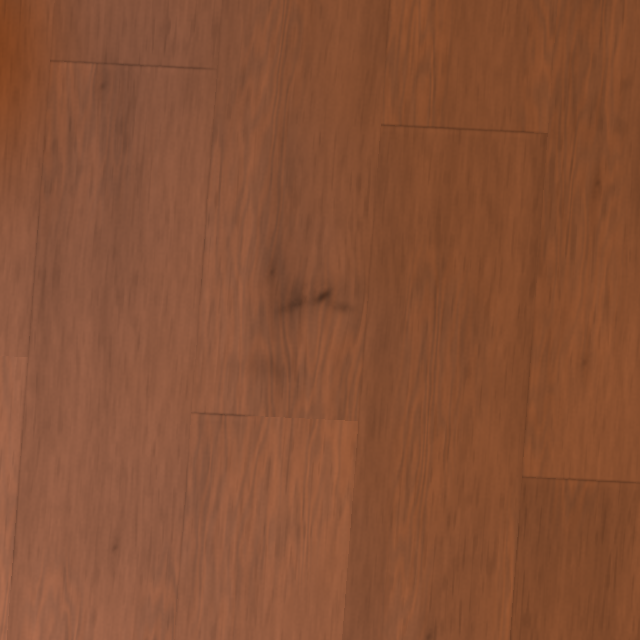
This texture is drawn by a Shadertoy shader. Its source:

```glsl
// Reddish brown oak floor planks with soft grain, knots and faint seams
#define LEAN 0.075
#define PLANK_WIDTH 0.262
#define PLANK_SHIFT 0.048
#define SEAM_WIDTH 0.0013
#define SEAM_DARK 0.085
#define FINE_GRAIN 0.12
#define BROAD_GRAIN 0.24
#define FIGURE 0.034
#define KNOT_COUNT 6
#define ROSY vec3(0.550, 0.350, 0.257)
#define BROWN vec3(0.492, 0.287, 0.170)
#define RUST vec3(0.490, 0.250, 0.110)

float hash(vec2 p) {
    vec3 q = fract(vec3(p.xyx) * 0.1031);
    q += dot(q, q.yzx + 33.33);
    return fract((q.x + q.y) * q.z);
}

float noise(vec2 p) {
    vec2 cell = floor(p), f = fract(p);
    f = f * f * (3.0 - 2.0 * f);
    float low = mix(hash(cell), hash(cell + vec2(1, 0)), f.x);
    float high = mix(hash(cell + vec2(0, 1)), hash(cell + vec2(1, 1)), f.x);
    return mix(low, high, f.y);
}

float fbm(vec2 p) {
    float sum = 0.0, gain = 0.5;
    for (int i = 0; i < 4; i++) {
        sum += gain * noise(p);
        p = p * 2.03 + 17.3;
        gain *= 0.5;
    }
    return sum / 0.9375;
}

// Soft elliptical spot, long along its tilted x axis
float spot(vec2 d, vec2 size, float tilt) {
    float c = cos(tilt), s = sin(tilt);
    d = vec2(c * d.x + s * d.y, c * d.y - s * d.x) / size;
    return exp(-dot(d, d));
}

// Fine line with smooth edges
float line(float d, float width) {
    float soft = width + 0.5 / iResolution.y;
    return exp(-d * d / (soft * soft));
}

void mainImage(out vec4 fragColor, in vec2 fragCoord) {
    vec2 uv = fragCoord / iResolution.y;

    // Plank coordinates: across and along the boards
    float across = uv.x - LEAN * (uv.y - 0.5) - PLANK_SHIFT;
    float column = floor(across / PLANK_WIDTH);
    float inside = across - column * PLANK_WIDTH;
    float along = uv.y + 0.05 * inside - fract(0.905 + 0.45 * column);
    float board = hash(vec2(column + 11.0, floor(along) + 5.0));

    // Knots: darken the wood and push the grain aside
    vec2 d = uv - vec2(0.5, 0.537);
    float rough = 0.2 + 1.6 * fbm(uv * vec2(75.0, 55.0));
    float stain = 0.15 * rough * spot(d + vec2(0.012, -0.002), vec2(0.055, 0.025), 0.25);
    stain += 0.14 * rough * spot(d + vec2(0.045, 0.016), vec2(0.022, 0.007), 0.4);
    stain += 0.15 * rough * spot(d - vec2(0.038, -0.018), vec2(0.018, 0.008), -0.2);
    stain += 0.08 * spot(d + vec2(0.09, 0.11), vec2(0.06, 0.018), 0.0);
    float core = 0.38 * spot(d - vec2(0.005, 0.0), vec2(0.013, 0.006), 0.65);
    vec2 bend = 0.7 * d * exp(-dot(d, d) * 130.0);
    for (int i = 0; i < KNOT_COUNT; i++) {
        float id = float(i);
        vec2 place = fract(vec2(0.16, 0.865) + id * vec2(0.7549, 0.5698));
        float size = mix(0.003, 0.007, hash(vec2(id, 7.0)));
        d = uv - place;
        stain += 0.10 * rough * spot(d, size * vec2(7.0, 2.0), 1.45);
        core += 0.13 * spot(d, size * vec2(1.1, 0.7), 1.2);
        bend += 0.4 * d * exp(-dot(d, d) * 900.0);
    }

    // Grain: broad bands, faint cathedral rings, fibres and short pores
    vec2 wood = vec2(across, along) - 0.4 * bend + board * vec2(3.7, 9.1);
    wood.x += 0.007 * (noise(wood * vec2(6.0, 5.0)) - 0.5);
    float broad = fbm(wood * vec2(17.0, 1.6)) - 0.5;
    float ragged = noise(wood * vec2(150.0, 30.0));
    float field = fbm(wood * vec2(9.0, 1.1) + 4.0);
    float rings = sin(125.0 * field + 2.6 * ragged);
    float ringMask = smoothstep(0.5, 0.8, noise(wood * vec2(10.0, 2.6) + 31.0));
    float fibre = 0.5 * noise(wood * vec2(130.0, 15.0)) + 0.5 * noise(wood * vec2(245.0, 42.0)) - 0.5;
    float pores = smoothstep(0.6, 0.95, noise(wood * vec2(210.0, 30.0) + 50.0));
    float poreMask = 0.3 + 0.9 * noise(wood * vec2(14.0, 3.0) + 70.0);
    float speck = noise(uv * 250.0) - 0.5;
    float mottle = fbm(uv * 4.5 + 8.0) - 0.5;

    // Room light: rosy on the left, browner right, rust in the top left corner
    float side = smoothstep(0.1, 0.85, uv.x + 0.12 * (uv.y - 0.5) + 0.25 * mottle);
    vec3 color = mix(ROSY, BROWN, side);
    color = mix(color, RUST, 0.9 * spot(uv - vec2(-0.02, 0.93), vec2(0.11, 0.2), 0.0));
    color *= 1.045 - 0.08 * smoothstep(0.1, 1.0, uv.y);

    // Shade the wood
    float shade = 1.0 + BROAD_GRAIN * broad + FIGURE * rings * ringMask;
    shade += FINE_GRAIN * fibre - 0.07 * pores * poreMask + 0.025 * speck;
    shade += 0.10 * mottle + 0.04 * (board - 0.5);
    shade *= (1.0 - min(stain, 0.4)) * (1.0 - min(core, 0.5));
    color *= shade;
    color += vec3(0.007, -0.001, -0.005) * ringMask * rings;

    // Worn seams with a pale bevel, and the ends of the boards
    float edge = min(inside, PLANK_WIDTH - inside);
    float wear = smoothstep(0.25, 0.8, noise(vec2(column * 7.0 + step(0.13, inside) * 7.0, uv.y * 5.0)));
    float joint = fract(along + 0.5) - 0.5;
    float reach = abs(column - 1.0) < 0.5 ? 0.1 : PLANK_WIDTH;
    float visible = step(-0.5, column) * (1.0 - smoothstep(reach - 0.03, reach + 0.01, inside));
    visible *= 0.5 + 0.5 * noise(vec2(uv.x * 30.0, column));
    color *= 1.0 - SEAM_DARK * (0.2 + 0.8 * wear) * line(edge, SEAM_WIDTH);
    color *= 1.0 + 0.035 * wear * line(inside - 0.008, 0.006);
    color *= 1.0 - 2.2 * SEAM_DARK * visible * line(joint, SEAM_WIDTH);
    color *= 1.0 + 0.03 * visible * line(joint + 0.006, 0.004);

    fragColor = vec4(clamp(color, 0.0, 1.0), 1.0);
}
```
